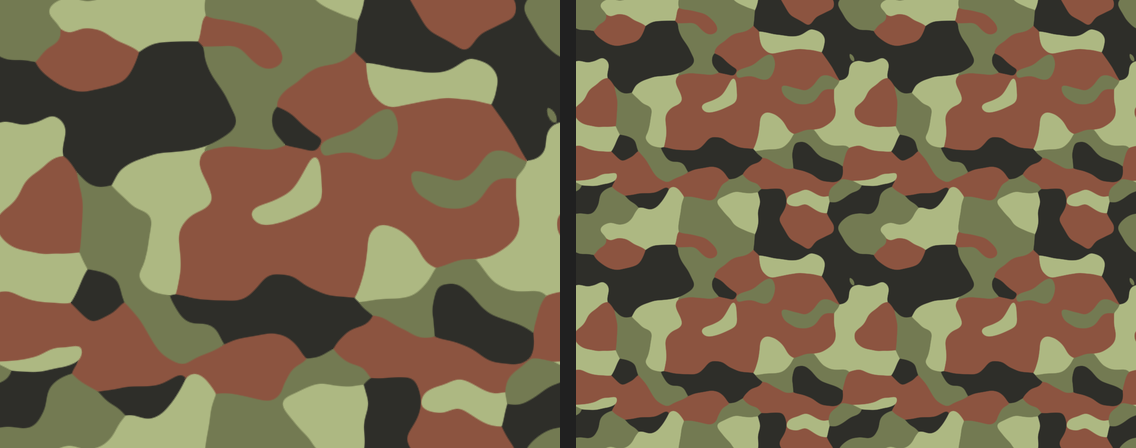
Left: one tile. Right: repeated 2 by 2.
This pattern is drawn by a Shadertoy shader. Its source:

```glsl
// Woodland camouflage in four flat colours that tiles in both directions.
// Jittered seeds on a wrapped grid each feed one colour's smooth field; the
// strongest field wins, and wrapped noise bends the borders into wavy lobes.

const vec3 BROWN = vec3(0.55, 0.33, 0.25);
const vec3 LIGHT = vec3(0.68, 0.72, 0.51);
const vec3 DARK  = vec3(0.18, 0.18, 0.16);
const vec3 OLIVE = vec3(0.45, 0.48, 0.32);
const vec3 PALETTE[4] = vec3[4](BROWN, LIGHT, DARK, OLIVE);

const vec4  COLOUR_WEIGHT = vec4(1.45, 1.04, 1.0, 0.94); // area of each colour
const vec2  SEED_GRID     = vec2(8.0, 8.0);    // even counts
const float SEED_JITTER   = 0.95;              // scatter inside a cell
const float FALLOFF       = 3.0;               // tightness of each blob
const vec2  BEND_GRID     = vec2(10.0, 8.0);   // large border waves
const vec2  BEND_AMOUNT   = vec2(0.040, 0.036);
const vec2  RIPPLE_GRID   = vec2(18.0, 14.0);  // small border waves
const vec2  RIPPLE_AMOUNT = vec2(0.010, 0.011);
const float EDGE_SOFTNESS = 1.3;               // border blend, in pixel steps

float hash(vec2 p, float salt) {
    return fract(sin(dot(p, vec2(127.1, 311.7)) + salt * 74.7) * 43758.5453);
}

// Value noise in -1..1 that repeats after "period" lattice cells.
float wrappedNoise(vec2 uv, vec2 period, float salt) {
    vec2 p = uv * period;
    vec2 cell = floor(p);
    vec2 f = p - cell;
    f = f * f * f * (f * (f * 6.0 - 15.0) + 10.0);
    vec2 lo = mod(cell, period);
    vec2 hi = mod(cell + 1.0, period);
    float bottom = mix(hash(lo, salt), hash(vec2(hi.x, lo.y), salt), f.x);
    float top    = mix(hash(vec2(lo.x, hi.y), salt), hash(hi, salt), f.x);
    return 2.0 * mix(bottom, top, f.y) - 1.0;
}

vec2 wrappedNoise2(vec2 uv, vec2 period, float salt) {
    return vec2(wrappedNoise(uv, period, salt),
                wrappedNoise(uv, period, salt + 1.0));
}

// Each 2x2 block of cells holds all four colours in a random order.
int seedColour(vec2 cell) {
    vec2 block = floor(cell * 0.5);
    ivec2 corner = ivec2(mod(cell, 2.0));
    int stepX = 1 + int(3.0 * hash(block, 11.0));
    int stepY = 1 + (stepX + int(2.0 * hash(block, 12.0))) % 3;
    int start = int(4.0 * hash(block, 13.0));
    return (corner.x * stepX) ^ (corner.y * stepY) ^ start;
}

// Strength of the four colours at a point.
vec4 colourFields(vec2 uv) {
    vec2 p = uv * SEED_GRID;
    vec2 home = floor(p);
    vec4 fields = vec4(0.0);
    for (int y = -2; y <= 2; y++) {
        for (int x = -2; x <= 2; x++) {
            vec2 cell = home + vec2(x, y);
            vec2 id = mod(cell, SEED_GRID);
            vec2 jitter = vec2(hash(id, 21.0), hash(id, 22.0)) - 0.5;
            vec2 offset = p - cell - 0.5 - SEED_JITTER * jitter;
            float strength = mix(0.75, 1.25, hash(id, 23.0))
                           * exp(-FALLOFF * dot(offset, offset));
            ivec4 owner = ivec4(seedColour(id));
            fields += strength * vec4(equal(ivec4(0, 1, 2, 3), owner));
        }
    }
    return fields * COLOUR_WEIGHT;
}

void mainImage(out vec4 fragColor, in vec2 fragCoord) {
    vec2 uv = fragCoord / iResolution.xy;

    // Bend the plane so that the borders meander.
    vec2 bent = uv + BEND_AMOUNT * wrappedNoise2(uv, BEND_GRID, 1.0)
                   + RIPPLE_AMOUNT * wrappedNoise2(uv, RIPPLE_GRID, 3.0);
    vec4 fields = colourFields(bent);

    // Paint each colour wherever it beats the ones before it.
    vec3 colour = PALETTE[0];
    float strongest = fields[0];
    for (int i = 1; i < 4; i++) {
        float lead = fields[i] - strongest;
        float width = EDGE_SOFTNESS * fwidth(lead) + 1e-6;
        colour = mix(colour, PALETTE[i], clamp(lead / width + 0.5, 0.0, 1.0));
        strongest = max(strongest, fields[i]);
    }
    fragColor = vec4(colour, 1.0);
}
```
